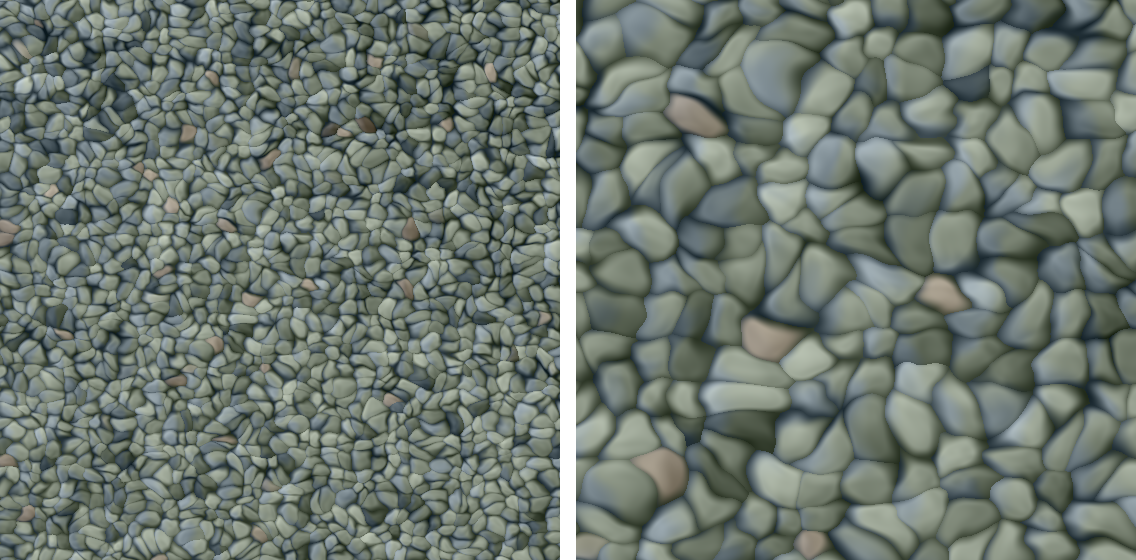
Left: the whole. Right: its middle third, enlarged.
This texture is drawn by a WebGL 1 fragment shader. Its source:

```glsl
precision highp float;
// Draws a soft-focus bed of small grey-green gravel with blue-black crevices.

uniform vec2 u_resolution;

const vec2 GRAINS_ACROSS = vec2(38.0, 43.0);
const vec3 OLIVE_TINT = vec3(-0.004, 0.033, -0.029);
const vec3 BLUE_TINT = vec3(-0.045, 0.010, 0.038);
const vec3 RUST_TINT = vec3(0.065, 0.005, -0.060);

struct Grain {
  vec2 id;      // cell that owns the grain
  vec2 offset;  // from the grain centre to the shaded point
  float depth;  // rounded distance to the grain outline
};

vec2 hash2(vec2 p) {
  vec3 q = fract(vec3(p.xyx) * vec3(0.1031, 0.1030, 0.0973));
  q += dot(q, q.yzx + 33.33);
  return fract((q.xx + q.yz) * q.zy);
}

float gradientDot(vec2 corner, vec2 p) {
  float angle = 6.2832 * hash2(corner + 71.0).x;
  return dot(vec2(cos(angle), sin(angle)), p - corner);
}

float gradientNoise(vec2 p) {
  vec2 i = floor(p);
  vec2 f = p - i;
  vec2 u = f * f * f * (f * (f * 6.0 - 15.0) + 10.0);
  float low = mix(gradientDot(i, p), gradientDot(i + vec2(1.0, 0.0), p), u.x);
  float high = mix(gradientDot(i + vec2(0.0, 1.0), p), gradientDot(i + 1.0, p), u.x);
  return mix(low, high, u.y);
}

vec2 warp(vec2 p, float frequency, float amount) {
  vec2 q = p * frequency;
  return p + amount * vec2(gradientNoise(q + 13.7), gradientNoise(q + 57.3));
}

vec2 grainCentre(vec2 cell, float jitter) {
  return cell + 0.5 + jitter * (hash2(cell) - 0.5);
}

// Voronoi cell whose corners are rounded by a smooth minimum of edge distances
Grain findGrain(vec2 p, float jitter, float sharpness) {
  Grain grain;
  vec2 home = floor(p);
  float nearest = 9.0;
  for (int y = -1; y <= 1; y++) {
    for (int x = -1; x <= 1; x++) {
      vec2 cell = home + vec2(float(x), float(y));
      vec2 toPoint = p - grainCentre(cell, jitter);
      float d = dot(toPoint, toPoint);
      if (d < nearest) {
        nearest = d;
        grain.id = cell;
        grain.offset = toPoint;
      }
    }
  }
  float sum = 0.0;
  vec2 centre = p - grain.offset;
  for (int y = -2; y <= 2; y++) {
    for (int x = -2; x <= 2; x++) {
      if (x == 0 && y == 0) continue;
      vec2 neighbour = grainCentre(grain.id + vec2(float(x), float(y)), jitter);
      vec2 across = neighbour - centre;
      float edge = dot(0.5 * across - grain.offset, normalize(across));
      sum += exp(-sharpness * edge);
    }
  }
  grain.depth = -log(sum) / sharpness;
  return grain;
}

void main() {
  vec2 uv = gl_FragCoord.xy / u_resolution;
  vec2 p = warp(uv * GRAINS_ACROSS, 0.42, 0.8);
  p = warp(p, 1.5, 0.22);
  Grain grain = findGrain(p, 0.86, 10.0);
  vec2 trait = hash2(grain.id + 19.0);
  vec2 rarity = hash2(grain.id + 43.0);

  // Uneven gaps: some grains touch, others stand apart around sunken ones
  float gap = 0.02 + 0.22 * gradientNoise(p * 0.8 + 5.0);
  float face = smoothstep(-0.13, 0.19, grain.depth + gap);
  float sunken = smoothstep(0.80, 0.95, rarity.y);

  // Tone: lit from the upper left, mottled, with pale and dark stones
  float light = dot(grain.offset, vec2(-0.10, 0.14));
  float mottle = 0.08 * gradientNoise(p * 2.3) + 0.14 * gradientNoise(p * 0.5 + 31.0);
  mottle += 0.10 * gradientNoise(p * 0.22 + 67.0);
  float stone = 0.16 * (trait.x - 0.5) - 0.20 * sunken;
  float tone = 0.15 + 0.42 * face + face * (stone + light) + mottle;

  // Broad changes: darker upper right, hazier lower and left sides
  float haze = 0.6 * (1.0 - uv.y) + 0.4 * (1.0 - uv.x);
  tone = mix(tone, 0.39, 0.16 * haze);
  tone -= 0.05 * smoothstep(0.9, 1.9, uv.x + uv.y);
  tone = max(tone, 0.08);

  // Tint: blue on left rims and in shadow, olive on faces, a few rusty stones
  float cool = 0.44 - 0.9 * grain.offset.x + 0.4 * (trait.y - 0.5);
  cool += 0.8 * gradientNoise(p * 0.9 + 83.0) + 0.8 * (0.32 - tone);
  cool += 0.3 * (uv.y - uv.x) * (1.0 - uv.x);
  vec3 tint = mix(OLIVE_TINT, BLUE_TINT, smoothstep(0.2, 0.8, cool));
  float rust = smoothstep(0.975, 0.99, rarity.x) * face;
  tint = mix(tint, RUST_TINT, 0.75 * rust);

  gl_FragColor = vec4(clamp(tone + tint, 0.0, 1.0), 1.0);
}
```
